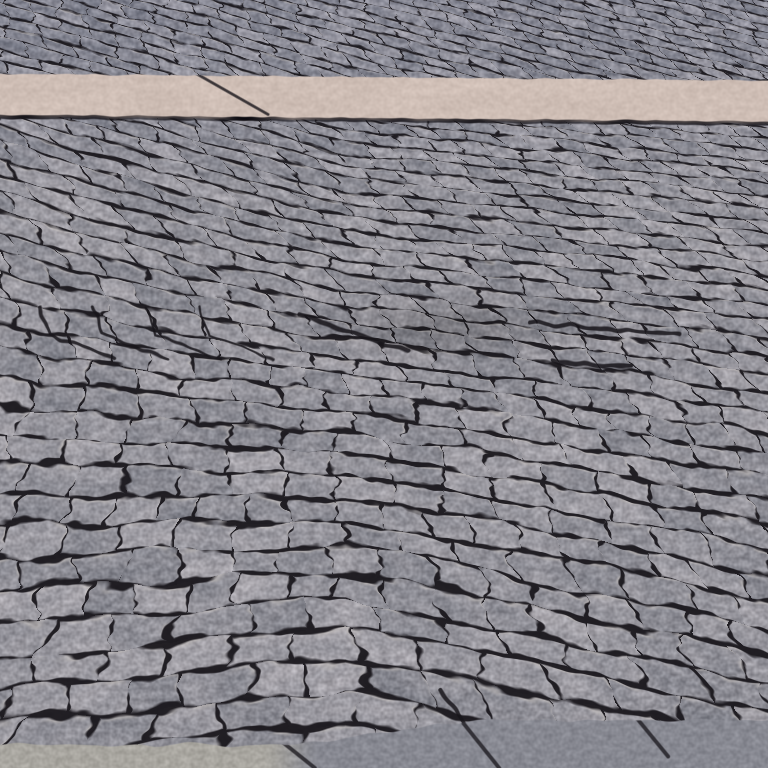
Reproduce this texture procedurally as a Shadertoy shader.

```glsl
// Weathered cobblestone paving in perspective, crossed by a pale stone kerb.

const vec3 STONE_DARK  = vec3(0.49, 0.495, 0.53);
const vec3 STONE_LIGHT = vec3(0.65, 0.64, 0.665);
const vec3 JOINT_COLOR = vec3(0.09, 0.08, 0.10);
const vec3 RIM_COLOR   = vec3(0.77, 0.75, 0.74);
const vec3 KERB_COLOR  = vec3(0.81, 0.745, 0.71);
const vec3 EDGE_COLOR  = vec3(0.66, 0.65, 0.625);
const vec2 STONE_SIZE  = vec2(0.100, 0.050);  // at the bottom of the canvas
const vec2 SHRINK      = vec2(1.10, 1.45);    // exponential falloff with height
const float VANISH_X   = 0.38;
const float KERB_TOP   = 0.904;
const float KERB_BASE  = 0.848;
const float KERB_TILT  = 0.009;
const float GRAIN      = 0.20;

float hash(vec2 p) {
    vec3 q = fract(p.xyx * vec3(0.1031, 0.1030, 0.0973));
    q += dot(q, q.yzx + 33.33);
    return fract((q.x + q.y) * q.z);
}

float corner(vec2 cell, vec2 offset) {
    float a = 6.2832 * hash(cell);
    return dot(vec2(cos(a), sin(a)), offset);
}

// Gradient noise, roughly -0.7 to 0.7
float noise(vec2 p) {
    vec2 i = floor(p), f = fract(p);
    vec2 u = f * f * f * (f * (f * 6.0 - 15.0) + 10.0);
    vec2 e = vec2(1.0, 0.0);
    return mix(mix(corner(i, f), corner(i + e, f - e), u.x),
               mix(corner(i + e.yx, f - e.yx), corner(i + 1.0, f - 1.0), u.x), u.y);
}

float segment(vec2 p, vec2 a, vec2 b) {
    vec2 d = b - a;
    return length(p - a - d * clamp(dot(p - a, d) / dot(d, d), 0.0, 1.0));
}

float stroke(float dist, float width, float px) {
    return 1.0 - smoothstep(width - px, width + px, dist);
}

// Bends the courses so that they sweep in fans across the paving
float courseHeight(vec2 uv) {
    float left  = mix(-0.10, 0.27, smoothstep(0.05, 0.9, uv.y));
    float right = mix(0.20, 0.10, smoothstep(0.1, 0.7, uv.y));
    if (uv.y > 0.87) right = 0.24;
    float x = uv.x - 0.45;
    return uv.y + left * min(x, 0.0) + right * max(x, 0.0);
}

vec3 paving(vec2 uv, float px, float grain) {
    float y = courseHeight(uv);
    vec2 size = STONE_SIZE * exp(-SHRINK * y);
    vec2 p = vec2((uv.x - VANISH_X) / size.x, 1.0 / (SHRINK.y * size.y));
    p.x += 7.0 * smoothstep(0.45, 1.0, uv.y) * uv.y;
    vec2 q = p;
    p.y += 0.38 * noise(q * 0.65) + 0.12 * noise(q * 2.3 + 9.0);
    p.x += 0.30 * noise(q * 0.9 + 31.0) + 0.10 * noise(q * 3.1);

    // Staggered courses of individually skewed stones
    float row = floor(p.y);
    p.x = p.x * mix(0.85, 1.2, hash(vec2(row, 5.0))) + 9.0 * hash(vec2(row, 2.0));
    vec2 id = vec2(floor(p.x), row);
    float tone = hash(id + 17.0);
    vec2 f = fract(p) - 0.5;
    f += vec2(0.24, 0.20) * (vec2(hash(id), hash(id + 41.0)) - 0.5) * f.yx;
    vec2 border = (0.5 - abs(f)) * size;
    float dist = min(border.x + 0.02 * size.y, border.y);

    // Joints open and close irregularly; upper rims catch the light
    float gap = size.y * (0.06 + 0.17 * noise(q * 1.3 + 70.0) + 0.10 * noise(q * 4.0));
    float soft = max(px, 0.045 * size.y);
    float joint = 1.0 - smoothstep(gap - soft, gap + soft, dist);
    float rim = 1.0 - smoothstep(gap, gap + 0.17 * size.y, dist);
    rim *= smoothstep(-0.15, 0.4, f.y + 0.5 * f.x) * smoothstep(-0.25, 0.3, noise(q * 2.7));

    vec3 color = mix(STONE_DARK, STONE_LIGHT, 0.65 * tone + 0.25 + 0.5 * noise(q * 1.7));
    color += grain - 0.035 * smoothstep(0.7, 1.0, uv.y) * vec3(1.2, 1.0, 0.5);
    color = mix(color, RIM_COLOR, 0.65 * rim);
    return mix(color, JOINT_COLOR, 0.93 * joint);
}

// Long open cracks: hooked arcs on the left, straight seams near the centre
float cracks(vec2 uv, float px) {
    vec2 p = uv + 0.005 * vec2(noise(uv * 45.0), noise(uv * 45.0 + 8.0));
    float mask = 0.0;
    for (int i = 0; i < 4; i++) {
        vec2 top = vec2(0.052 + 0.069 * float(i), 0.600);
        vec2 bend = top + vec2(0.012, -0.035);
        float d = min(segment(p, top, bend), segment(p, bend, bend + vec2(0.085, -0.033)));
        mask = max(mask, stroke(d, 0.0022 - 0.0002 * float(i), px));
    }
    float seam = segment(p, vec2(0.39, 0.590), vec2(0.53, 0.542));
    seam = min(seam, segment(p, vec2(0.69, 0.580), vec2(0.885, 0.564)));
    seam = min(seam, segment(p, vec2(0.72, 0.530), vec2(0.82, 0.522)));
    seam = min(seam, segment(p, vec2(0.573, 0.10), vec2(0.65, 0.0)));
    return max(mask, stroke(seam, 0.0027, px)) * 0.85;
}

void mainImage(out vec4 fragColor, in vec2 fragCoord) {
    vec2 uv = fragCoord / iResolution.xy;
    float px = 1.0 / iResolution.y;
    float grain = GRAIN * (0.6 * noise(uv * vec2(85.0, 130.0)) + 0.5 * noise(uv * 210.0 + 50.0));
    vec3 color = paving(uv, px, grain);
    vec2 core = (uv - vec2(0.58, 0.575)) / vec2(0.13, 0.035);
    color *= 1.0 - 0.17 * exp(-dot(core, core));
    color = mix(color, JOINT_COLOR, cracks(uv, px));

    // Flat slabs along the lower edge
    float slabTop = mix(0.030, 0.062, smoothstep(0.35, 0.65, uv.x)) + 0.006 * noise(uv.xx * 18.0);
    vec3 slab = mix(EDGE_COLOR, STONE_DARK + 0.04, smoothstep(0.34, 0.42, uv.x)) + 0.6 * grain;
    float slabJoint = min(segment(uv, vec2(0.36, 0.04), vec2(0.41, 0.0)),
                          segment(uv, vec2(0.57, 0.10), vec2(0.65, 0.0)));
    slabJoint = min(slabJoint, segment(uv, vec2(0.825, 0.07), vec2(0.87, 0.015)));
    slab = mix(slab, JOINT_COLOR, 0.75 * stroke(slabJoint, 0.0025, px));
    color = mix(color, slab, 1.0 - smoothstep(-px, px, uv.y - slabTop));

    // Kerb with a shadowed base and one diagonal joint
    float y = uv.y + KERB_TILT * uv.x + 0.002 * noise(uv.xx * 30.0);
    float kerb = smoothstep(-px, px, y - KERB_BASE) * smoothstep(-px, px, KERB_TOP - y);
    vec3 stone = KERB_COLOR + 0.35 * grain + 0.03 * noise(uv * vec2(12.0, 40.0));
    float cut = segment(uv, vec2(0.254, 0.905), vec2(0.349, 0.851));
    stone = mix(stone, JOINT_COLOR, 0.8 * stroke(cut, 0.0018, px));
    color = mix(color, stone, kerb);
    float shade = stroke(abs(y - KERB_BASE), 0.0026, px) * (0.75 + 0.5 * noise(uv.xx * 14.0));
    fragColor = vec4(clamp(mix(color, JOINT_COLOR, shade), 0.0, 1.0), 1.0);
}
```
